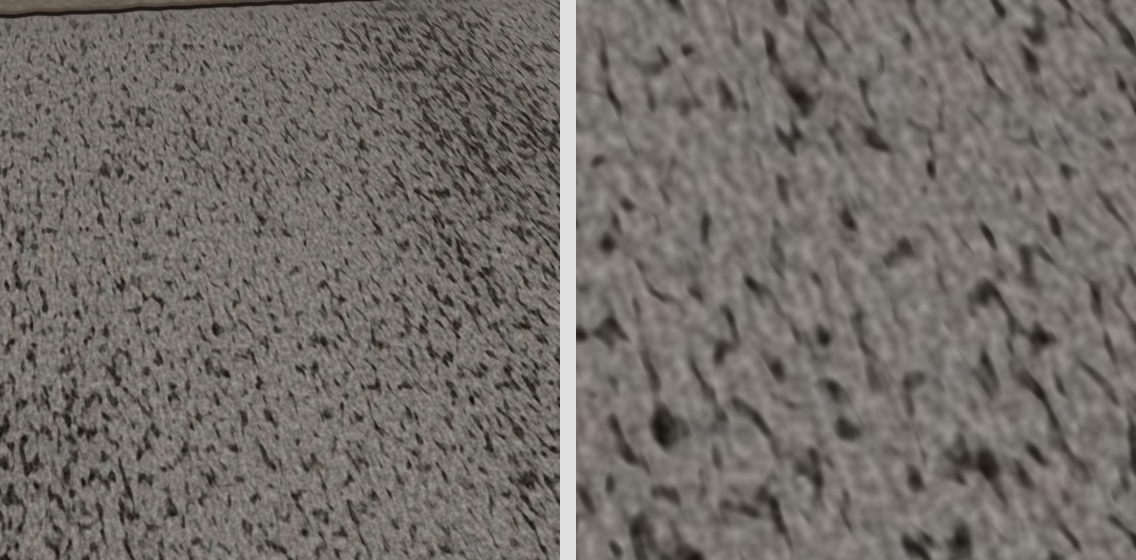
Left, the full canvas; right, a detail of the centre.
A Shadertoy shader for this texture:

```glsl
vec2 randomGradient(vec2 cell) {
    vec3 h = fract(cell.xyx * vec3(0.1031, 0.1030, 0.0973));
    h += dot(h, h.yzx + 33.33);
    float angle = 6.2832 * fract((h.x + h.y) * h.z);
    return vec2(cos(angle), sin(angle));
}

float gradientNoise(vec2 p) {
    vec2 i = floor(p), f = p - i;
    vec2 w = f * f * f * (f * (f * 6.0 - 15.0) + 10.0);
    vec2 e = vec2(0.0, 1.0);
    float low = mix(dot(randomGradient(i), f),
                    dot(randomGradient(i + e.yx), f - e.yx), w.x);
    float high = mix(dot(randomGradient(i + e), f - e),
                     dot(randomGradient(i + e.yy), f - e.yy), w.x);
    return mix(low, high, w.y);
}

// Soft bump around the segment from a to b
float softBand(vec2 p, vec2 a, vec2 b, float radius) {
    vec2 ab = b - a;
    float d = length(p - a - ab * clamp(dot(p - a, ab) / dot(ab, ab), 0.0, 1.0));
    return exp(-d * d / (radius * radius));
}

// Coordinates that fan out from a point above the canvas
vec2 fanCoords(vec2 uv) {
    float depth = 2.2 - uv.y;
    return vec2((uv.x + 0.15) / depth, log(depth)) + 3.0;
}

vec3 roughConcrete(vec2 uv) {
    vec2 fan = fanCoords(uv);

    // Worn and stained areas
    float stain = 0.22 * softBand(uv, vec2(0.72, 0.97), vec2(1.02, 0.68), 0.11)
                + 0.13 * softBand(uv, vec2(0.0, 0.0), vec2(0.0, 0.2), 0.2)
                + 0.10 * softBand(uv, vec2(0.8, 0.62), vec2(1.0, 0.25), 0.14)
                - 0.07 * softBand(uv, vec2(0.4, 0.55), vec2(0.56, 0.3), 0.12);
    stain += 0.20 * gradientNoise(fan * vec2(24.0, 9.0))
           + 0.12 * gradientNoise(fan * vec2(50.0, 22.0) + 7.0);

    // Elongated, bent pits
    vec2 grain = fan * vec2(118.0, 70.0);
    grain += 0.45 * vec2(gradientNoise(grain * 0.6 + 31.0),
                         gradientNoise(grain * 0.6 + 67.0));
    float pits = gradientNoise(grain)
               + 0.55 * gradientNoise(grain * 1.8 + 13.0);
    float pitDepth = smoothstep(0.0, 0.62, pits + stain);

    // Pale ridges and fine grit
    float grit = 0.15 * gradientNoise(fan * vec2(210.0, 130.0) + 5.0)
               + 0.09 * gradientNoise(uv * 150.0 + 90.0);
    float contrast = mix(1.05, 0.8, smoothstep(0.3, 1.0, uv.y));
    contrast *= mix(0.55, 1.0, smoothstep(0.0, 0.07, 0.971 + 0.048 * uv.x - uv.y));
    float tone = 0.415 + contrast * (0.052 - 0.29 * pitDepth + grit) - 0.12 * max(stain, 0.0);

    // Faint warm and cool blotches
    float tint = 0.022 * gradientNoise(uv * 28.0 + 40.0);
    return tone + vec3(0.02 + tint, 0.0, -0.02 - 0.4 * tint);
}

void mainImage(out vec4 fragColor, in vec2 fragCoord) {
    vec2 uv = fragCoord / iResolution.xy;
    vec3 color = roughConcrete(uv);

    // Smooth slab beyond the joint
    float joint = uv.y - 0.971 - 0.048 * uv.x + 0.004 * gradientNoise(uv * vec2(22.0, 5.0));
    vec3 slab = vec3(0.41, 0.38, 0.335)
              + 0.06 * gradientNoise(uv * vec2(70.0, 130.0))
              + 0.04 * gradientNoise(uv * vec2(12.0, 60.0));
    color = mix(color, slab, smoothstep(-0.002, 0.003, joint));

    // Dark gap with a brown shadow along its upper edge
    float shadow = 1.0 - smoothstep(0.003, 0.010, abs(joint - 0.003));
    float gap = 1.0 - smoothstep(0.0015, 0.0055, abs(joint));
    color = mix(color, vec3(0.25, 0.205, 0.17), 0.6 * shadow);
    color = mix(color, vec3(0.10, 0.08, 0.07), 0.92 * gap);

    fragColor = vec4(clamp(color, 0.0, 1.0), 1.0);
}
```
